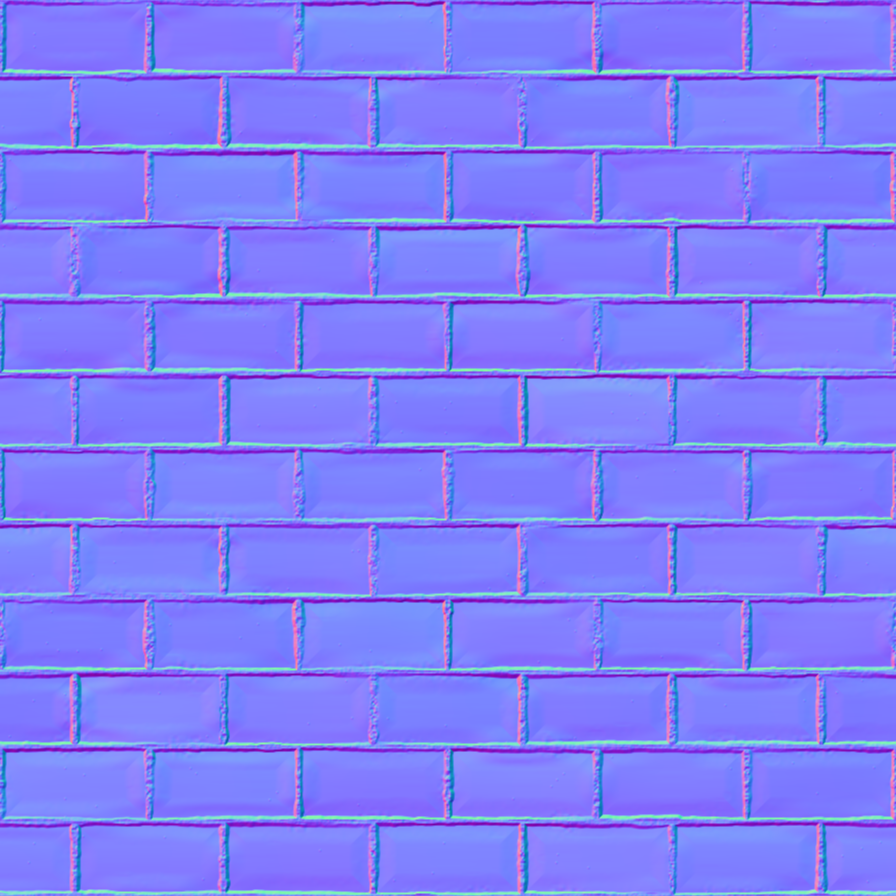
A Shadertoy shader for this texture map:

```glsl
// Tangent-space normal map of a running-bond brick wall, 6 bricks by 12 courses.
// A wrapping height field (bevelled bricks, rough mortar, smears, pits) is
// differentiated and averaged over subsamples; green is flipped (Y points down).

const vec2 BRICKS = vec2(6.0, 12.0);
const float WALL = 12.0;        // wall side, in course heights
const float JOINT = 0.018;      // half width of the flat mortar bed
const float RELIEF = 0.042;     // height of a brick above the mortar
const float SAMPLE_STEP = 0.007;

float hash(vec2 cell, float seed) {
    vec3 v = fract(vec3(cell.xyx + seed * 7.31) * vec3(0.1031, 0.1030, 0.0973));
    v += dot(v, v.yzx + 33.33);
    return fract((v.x + v.y) * v.z);
}

// Value noise that wraps over the wall; freq must be whole numbers.
float noise(vec2 p, vec2 freq, float seed) {
    vec2 period = WALL * freq;
    vec2 cell = floor(p * freq);
    vec2 f = fract(p * freq);
    f = f * f * f * (f * (f * 6.0 - 15.0) + 10.0);
    vec2 a = mod(cell, period);
    vec2 b = mod(cell + 1.0, period);
    return mix(mix(hash(a, seed), hash(vec2(b.x, a.y), seed), f.x),
               mix(hash(vec2(a.x, b.y), seed), hash(b, seed), f.x), f.y);
}

// Sparse round dents, one candidate per grid cell.
float pits(vec2 p, float freq, float density) {
    vec2 cell = mod(floor(p * freq), WALL * freq);
    vec2 centre = 0.3 + 0.4 * vec2(hash(cell, 11.0), hash(cell, 12.0));
    float r = length(fract(p * freq) - centre);
    return step(hash(cell, 13.0), density) * smoothstep(0.28, 0.0, r);
}

// Brick-local position in xy, wrapped brick index in zw.
vec4 brickCell(vec2 p) {
    float course = floor(p.y);
    float x = 0.5 * p.x + 0.5 * (1.0 - mod(course, 2.0));
    vec2 local = (fract(vec2(x, p.y)) - 0.5) * vec2(2.0, 1.0);
    return vec4(local, mod(vec2(floor(x), course), BRICKS));
}

// Distances to the side and bed edges of one brick, negative inside.
vec2 brickEdges(vec2 p, vec2 local, vec2 id) {
    vec2 size = vec2(1.0, 0.5) - JOINT;
    size -= 0.014 * (vec2(hash(id, 1.0), hash(id, 2.0)) - 0.3);
    local += 0.016 * (hash(id, 3.0) - 0.5) * vec2(-local.y, local.x);
    float wobble = 0.012 * (noise(p, vec2(3.0), 4.0) - 0.5)
                 + 0.012 * (noise(p, vec2(14.0), 5.0) - 0.5);
    float chip = 0.018 * smoothstep(0.7, 0.95, noise(p, vec2(3.0, 6.0), 6.0));
    return abs(local) - size + wobble + chip;
}

// Crumbly mortar in the upright joints, long trowel ridges in the beds.
float mortarHeight(vec2 p, float upright) {
    float crumbs = noise(p, vec2(16.0), 20.0) + 0.6 * noise(p, vec2(34.0), 21.0);
    float ridges = noise(p, vec2(3.0, 30.0), 22.0) - 0.5;
    return mix(0.009, 0.026, upright) * (crumbs - 0.8)
         + mix(0.018, 0.004, upright) * ridges;
}

// Nearly flat face: own tilt, hollow, broad swells, fine streaks and dents.
float faceHeight(vec2 p, vec2 local, vec2 id) {
    vec2 tilt = vec2(0.09, 0.14) * (vec2(hash(id, 30.0), hash(id, 31.0)) - 0.5);
    float h = dot(local, tilt);
    h += 0.110 * (hash(id, 32.0) + 0.1) * local.y * local.y;
    h += 0.013 * noise(p, vec2(1.0), 35.0);
    h += 0.0006 * noise(p, vec2(2.0, 16.0), 33.0);
    return h - 0.004 * pits(p, 12.0, 0.014);
}

float wallHeight(vec2 p) {
    vec4 cell = brickCell(p);
    vec2 edges = brickEdges(p, cell.xy, cell.zw);
    float edge = max(edges.x, edges.y);
    float upright = smoothstep(0.0, 0.08, edges.x - edges.y);

    // Edge steepness drifts along each course; upper and left edges are softer.
    float upper = smoothstep(0.3, 0.45, cell.y);
    float left = upright * step(cell.x, 0.0);
    float wear = smoothstep(0.2, 0.8, noise(p, vec2(1.0, 2.0), 50.0));
    float bevel = mix(0.030, 0.054, wear) + 0.012 * max(upper, left);
    float solid = smoothstep(0.0, bevel, -edge);
    float strength = smoothstep(0.15, 0.85, noise(p, vec2(1.0, 2.0), 51.0));
    float rise = RELIEF * mix(0.50, 1.40, strength);
    // Only the rim drifts, so the middle of a face stays calm.
    rise = mix(RELIEF, rise, smoothstep(-0.30, -0.05, edge));
    float face = rise + faceHeight(p, cell.xy, cell.zw);

    // Mortar smeared over the face in patches beside the joints.
    float smear = smoothstep(-0.17, -0.03, edge)
                * smoothstep(0.60, 0.88, noise(p, vec2(2.0), 40.0));
    face += 0.010 * smear * (noise(p, vec2(17.0), 41.0) - 0.5);
    face += 0.002 * smoothstep(-0.09, -0.03, edge) * noise(p, vec2(6.0, 20.0), 42.0);
    return mix(mortarHeight(p, upright), face, solid);
}

vec3 wallNormal(vec2 p) {
    vec2 e = vec2(SAMPLE_STEP, 0.0);
    vec2 slope = vec2(wallHeight(p + e.xy) - wallHeight(p - e.xy),
                      wallHeight(p + e.yx) - wallHeight(p - e.yx));
    slope /= 2.0 * SAMPLE_STEP;
    return normalize(vec3(-slope.x, slope.y, 1.0));
}

void mainImage(out vec4 fragColor, in vec2 fragCoord) {
    vec2 p = fragCoord / iResolution.xy * WALL;
    vec3 normal = vec3(0.0);
    for (int i = 0; i < 4; i++) {
        vec2 offset = vec2(i % 2, i / 2) - 0.5;
        normal += 0.25 * wallNormal(p + offset * 2.0 * SAMPLE_STEP);
    }
    fragColor = vec4(0.5 + 0.5 * normal, 1.0);
}
```
